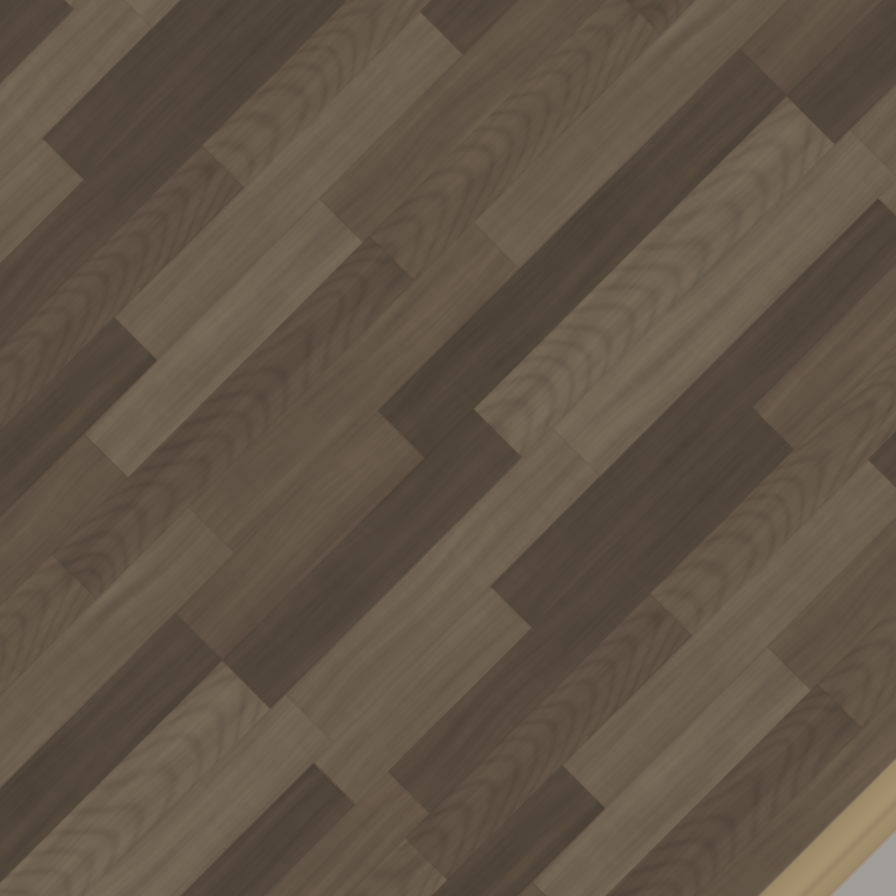
Give the GLSL for this texture, as a three.js fragment shader.

```glsl
// Diagonal three-tone wood strip floor with a tan edge trim in the lower right corner.
#define ROWS 10.0
#define CYCLE 1.26
#define ROW_START 0.2018
#define ROW_BOW 0.026
#define GRAIN 0.085
#define FIGURE 0.075
#define SEAM_WIDTH 0.0016
#define SEAM_DARK 0.07
#define TRIM_START 1.846
#define TRIM_END 1.927
#define BLUR 0.0008

varying vec2 vUv;

const vec3 DARK = vec3(0.318, 0.274, 0.228);
const vec3 BROWN = vec3(0.393, 0.337, 0.279);
const vec3 LIGHT = vec3(0.435, 0.387, 0.322);
const vec3 TRIM = vec3(0.61, 0.54, 0.41);
const vec3 CORNER = vec3(0.63, 0.62, 0.60);

float hash(vec2 p) {
  return fract(sin(dot(p, vec2(127.1, 311.7))) * 43758.5453);
}

float noise(vec2 p) {
  vec2 i = floor(p), f = fract(p);
  f = f * f * (3.0 - 2.0 * f);
  return mix(mix(hash(i), hash(i + vec2(1.0, 0.0)), f.x),
             mix(hash(i + vec2(0.0, 1.0)), hash(i + 1.0), f.x), f.y);
}

// Layout of a row: start of first board, start of second board, tone of each
vec4 rowLayout(float row) {
  if (row < 0.5) return vec4(-0.398, -0.085, 0.75, 0.08);
  if (row < 1.5) return vec4(-0.340, 0.305, 0.12, 0.45);
  if (row < 2.5) return vec4(-0.383, 0.050, 0.30, 0.60);
  if (row < 3.5) return vec4(-0.638, -0.180, 0.10, 0.70);
  if (row < 4.5) return vec4(-0.310, 0.107, 0.90, 0.45);
  if (row < 5.5) return vec4(-0.445, 0.118, 0.25, 0.42);
  if (row < 6.5) return vec4(-0.282, 0.222, 0.50, 0.68);
  if (row < 7.5) return vec4(-0.388, -0.029, 0.36, 0.05);
  if (row < 8.5) return vec4(-0.388, 0.057, 0.06, 0.80);
  return vec4(-0.362, 0.110, 0.72, 0.85);
}

// Brightness factor of the grain; q is in canvas units along and across the board
float woodGrain(vec2 q, float across, float figured, float seed) {
  vec2 g = q + seed * vec2(7.3, 3.1);
  float bend = noise(g * vec2(9.0, 22.0)) - 0.5;
  g.y += 0.012 * bend;
  float streak = noise(g * vec2(5.0, 85.0)) - 0.5;
  float fiber = noise(g * vec2(24.0, 400.0)) - 0.5;
  float ripple = noise(g * vec2(130.0, 38.0)) - 0.5;
  float cloud = noise(g * vec2(11.0, 20.0)) - 0.5;

  // Nested arches of the cathedral figure
  float c = across - 0.3 - 0.4 * seed;
  float phase = q.x * 27.0 + 5.0 * c * c + 2.2 * bend + 0.6 * cloud;
  float arch = pow(0.5 + 0.5 * sin(6.2832 * phase), 3.0) - 0.3;

  float plain = 1.6 * streak + 0.9 * fiber + 0.35 * ripple + 0.6 * cloud;
  return 1.0 + GRAIN * plain - FIGURE * figured * arch;
}

vec3 floorColor(vec2 p) {
  float along = (p.x + p.y - 1.0) / CYCLE;
  float diagonal = p.x + 1.0 - p.y;

  // Trim and the corner beyond it
  if (diagonal > TRIM_END) return CORNER;
  if (diagonal > TRIM_START) {
    float t = (diagonal - TRIM_START) / (TRIM_END - TRIM_START);
    float groove = smoothstep(0.12, 0.0, abs(t - 0.62));
    return TRIM * (0.97 + 0.08 * sin(3.1416 * t) - 0.08 * groove);
  }

  // Row and board within the repeat
  float t = fract(diagonal - ROW_START);
  float v = ROWS * (t + ROW_BOW * sin(3.1416 * t));
  float row = min(floor(v), ROWS - 1.0);
  float across = v - row;
  vec4 layout4 = rowLayout(row);
  float u = fract(along - layout4.x);
  float split = layout4.y - layout4.x;
  float second = step(split, u);
  float tone = mix(layout4.z, layout4.w, second);
  float seed = hash(vec2(row + 1.0, second + 3.0));

  // Board colour and grain
  vec3 color = mix(DARK, BROWN, smoothstep(0.0, 0.5, tone));
  color = mix(color, LIGHT, smoothstep(0.45, 0.9, tone));
  float figured = step(abs(mod(row, 3.0) - 2.0), 0.5) * step(0.2, tone);
  vec2 q = vec2(u * CYCLE, v / ROWS) * 0.7071;
  color *= woodGrain(q, across, figured, seed);

  // Faint seams along rows and at board ends
  float rowEdge = min(across, 1.0 - across) / ROWS;
  float endEdge = min(abs(u - split), min(u, 1.0 - u)) * CYCLE;
  float seam = 0.7071 * min(rowEdge, endEdge);
  return color * (1.0 - SEAM_DARK * (1.0 - smoothstep(0.0, SEAM_WIDTH, seam)));
}

void main() {
  // Four samples soften every edge
  vec3 color = vec3(0.0);
  for (int i = 0; i < 4; i++) {
    float k = float(i);
    vec2 offset = vec2(mod(k, 2.0), floor(k / 2.0)) * 2.0 - 1.0;
    color += floorColor(vUv + BLUR * offset);
  }
  gl_FragColor = vec4(color * 0.25, 1.0);
}
```
